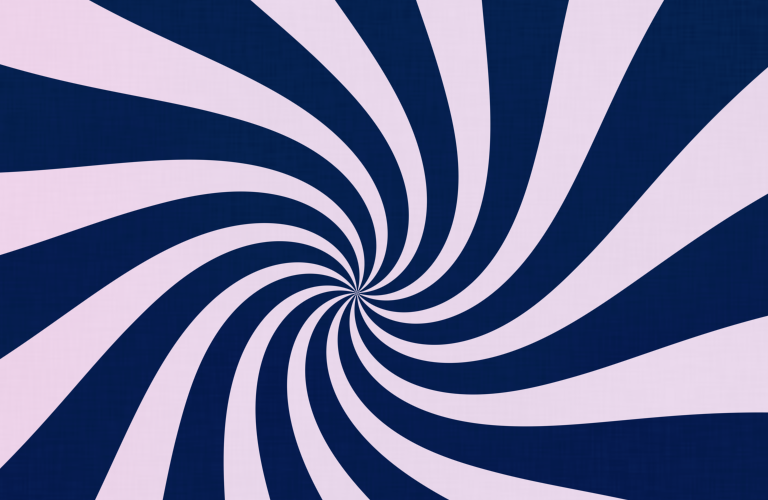
A Shadertoy shader for this background:

```glsl
const float TAU = 6.2831853;
const vec3 LILAC = vec3(0.912, 0.842, 0.920);
const vec3 PINK = vec3(0.930, 0.825, 0.915);
const vec3 NAVY = vec3(0.018, 0.130, 0.312);
const vec3 INDIGO = vec3(0.020, 0.100, 0.308);

float hash(vec2 p) {
    p = fract(p * vec2(0.1031, 0.1137));
    p += dot(p, p.yx + 33.33);
    return fract((p.x + p.y) * p.x * 17.0);
}

float valueNoise(vec2 p) {
    vec2 cell = floor(p), f = fract(p);
    f = f * f * (3.0 - 2.0 * f);
    float low = mix(hash(cell), hash(cell + vec2(1, 0)), f.x);
    float high = mix(hash(cell + vec2(0, 1)), hash(cell + vec2(1, 1)), f.x);
    return mix(low, high, f.y);
}

// Crossed threads, roughly centred on zero
float weave(vec2 p, float threads) {
    float warp = valueNoise(p * vec2(threads, threads * 0.12) + 7.0);
    float weft = valueNoise(p * vec2(threads * 0.12, threads) + 91.0);
    return warp + weft - 1.0;
}

// Signed distance to curved rays, positive inside; the twist fades with radius
float swirlDistance(vec2 p, float arms, float startAngle, float twist, float reach) {
    float radius = length(p);
    float bend = tanh(radius / reach);
    float slope = twist / reach * (1.0 - bend * bend);
    float fill = mix(0.408, 0.457, smoothstep(0.18, 0.46, radius));
    float turn = (atan(p.y, p.x) - startAngle - twist * bend) * arms / TAU;
    float offset = abs(fract(turn - 0.5 * fill + 0.5) - 0.5);
    float arc = (0.5 * fill - offset) * radius * TAU / arms;
    return arc / sqrt(1.0 + radius * radius * slope * slope);
}

void mainImage(out vec4 fragColor, in vec2 fragCoord) {
    vec2 uv = fragCoord / iResolution.xy;
    vec2 p = (fragCoord - vec2(0.5 * iResolution.x, 0.0)) / iResolution.y;
    float pixel = 1.0 / iResolution.y;

    // Twelve rays around an off-centre hub
    vec2 hub = vec2(-0.054, 0.414);
    float d = swirlDistance(p - hub, 12.0, radians(-29.0), radians(107.0), 0.438);
    float ray = smoothstep(-0.75 * pixel, 0.75 * pixel, d);

    // Uneven dye and cloth grain
    float thread = weave(p + 2.0, 230.0);
    float stain = valueNoise(p * 4.0 + 20.0) - 0.5;
    float depth = smoothstep(0.15, 0.85, 0.72 - 0.55 * uv.y + 0.4 * stain + 0.25 * thread);
    vec3 dark = mix(NAVY, INDIGO, depth) + thread * vec3(0.008, 0.018, 0.022);
    vec3 light = mix(PINK, LILAC, smoothstep(0.0, 0.4, uv.x));
    light += 0.008 * thread + 0.012 * stain;

    fragColor = vec4(mix(dark, light, ray), 1.0);
}
```
